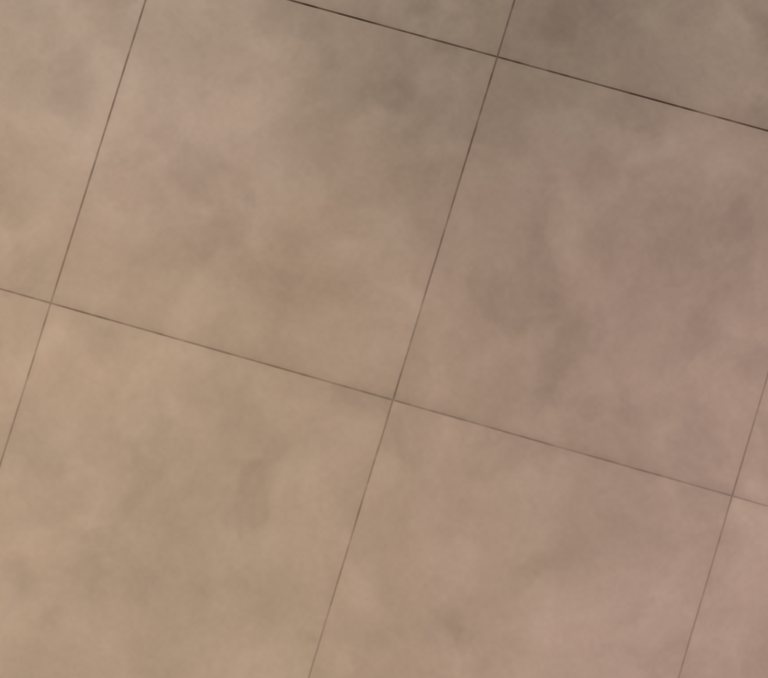
A Shadertoy shader for this texture:

```glsl
// Large matte stone floor tiles seen at a slant, split by thin brown joints.
// Canvas points are mapped to tile coordinates with a faint perspective;
// layered value noise stains each tile, and soft gradients light the floor.

#define CROSSING vec2(0.5796, 0.4100)  // joint crossing, in canvas heights
#define TILE_FREQ vec2(1.8325, 1.763)  // tiles per canvas height
#define SKEW vec2(-0.304, 0.283)       // slant of the two joint directions
#define JOINT_HALF 0.0010              // half width of a joint
#define JOINT_SOFT 0.0018              // blur of the joint edges
#define MOTTLE 0.125                   // strength of the cloudy stains
#define GRAIN 0.012                    // strength of the fine grain
#define TILE_VARIATION 0.012           // brightness change between tiles

const vec3 TAN_TINT  = vec3(1.0, 0.850, 0.715);
const vec3 PINK_TINT = vec3(1.0, 0.835, 0.748);
const vec3 GREY_TINT = vec3(1.0, 0.882, 0.775);

float hash(vec2 p) {
    vec3 q = fract(vec3(p.xyx) * 0.1031);
    q += dot(q, q.yzx + 33.33);
    return fract((q.x + q.y) * q.z);
}

float noise(vec2 p) {
    vec2 cell = floor(p), f = fract(p);
    f = f * f * (3.0 - 2.0 * f);
    return mix(mix(hash(cell), hash(cell + vec2(1, 0)), f.x),
               mix(hash(cell + vec2(0, 1)), hash(cell + vec2(1, 1)), f.x), f.y);
}

float fbm(vec2 p) {
    float sum = 0.0, amp = 0.5;
    for (int i = 0; i < 5; i++) {
        sum += amp * noise(p);
        p = mat2(1.6, 1.2, -1.2, 1.6) * p + 17.3;
        amp *= 0.5;
    }
    return sum;
}

// Soft round spot, 1 at its centre
float glow(vec2 p, vec2 centre, vec2 radius) {
    vec2 d = (p - centre) / radius;
    return exp(-dot(d, d));
}

// Canvas position to tile coordinates
vec2 toTile(vec2 p) {
    vec2 q = p - CROSSING;
    vec2 depth = vec2(1.0 - 0.0124 * q.x - 0.0126 * q.y, 1.0 - 0.061 * q.y);
    return TILE_FREQ * (q + SKEW * q.yx) / depth;
}

void mainImage(out vec4 fragColor, in vec2 fragCoord) {
    vec2 p = fragCoord / iResolution.y;
    float pixel = 1.0 / iResolution.y;
    vec2 uv = toTile(p);
    vec2 id = floor(uv);

    // Cloudy stains, shifted a little from tile to tile
    vec2 local = uv + 40.0 + 0.15 * vec2(hash(id + 11.0), hash(id + 37.0));
    vec2 warp = vec2(fbm(local * 3.0), fbm(local * 3.0 + 31.0)) - 0.5;
    float cloud = fbm(local * 3.2 + 1.1 * warp) - 0.48;
    float wisps = fbm(local * 9.0 + 2.5 * warp + 60.0) - 0.48;
    float patches = smoothstep(0.52, 0.75, fbm(local * 5.5 + warp + 90.0));

    // Room light: bright lower left, dim toward the upper right
    float top = smoothstep(0.5, 1.05, p.y);
    float light = 0.694 - 0.036 * p.x - 0.060 * top;
    light -= 0.070 * glow(p, vec2(0.78, 0.75), vec2(0.45, 0.40));
    light += 0.050 * glow(p, vec2(0.25, 0.80), vec2(0.20, 0.18));
    light += MOTTLE * (cloud + 0.55 * wisps) - 0.030 * patches;
    light += TILE_VARIATION * (hash(id + 23.0) - 0.5);
    light += GRAIN * (noise(p * 110.0) + noise(p * 190.0) - 1.0);

    // Tint drifts from tan to pink across, and to grey at the top
    float pinkness = smoothstep(0.35, 1.10, p.x + 0.5 * cloud);
    pinkness = max(pinkness, 0.7 * glow(p, vec2(0.27, 0.82), vec2(0.17, 0.15)));
    vec3 tint = mix(TAN_TINT, PINK_TINT, pinkness);
    tint = mix(tint, GREY_TINT, clamp(0.75 * top + 0.6 * wisps, 0.0, 0.85));
    vec3 color = light * tint;

    // Distance to the nearest joint of each direction, in canvas heights
    vec2 slope = TILE_FREQ * sqrt(1.0 + SKEW * SKEW);
    vec2 toJoint = abs(uv - round(uv)) / slope;

    // Joints are darker far away, faint and uneven nearby
    float edge = max(JOINT_SOFT, pixel);
    vec2 joint = 1.0 - smoothstep(vec2(0.0), vec2(JOINT_HALF + edge), toJoint);
    float wear = 0.5 + 0.6 * noise(uv * 16.0 + 70.0) + 0.4 * noise(uv * 50.0);
    float far = smoothstep(0.0, 1.0, p.y);
    vec2 strength = vec2(0.15, 0.11) + vec2(0.10, 0.29) * far * far;
    vec2 dark = joint * strength * wear;

    // Dirt gathered beside the joints, mostly on the upper side of the rows
    float upperSide = smoothstep(-0.004, 0.004, uv.y - round(uv.y));
    vec2 dirt = exp(-toJoint / vec2(0.005, 0.011));
    dirt *= vec2(0.02, mix(0.015, 0.060, upperSide)) * wear;
    color *= (1.0 - dirt.x) * (1.0 - dirt.y);
    color *= 1.0 - max(dark.x, dark.y) * vec3(0.92, 1.03, 1.08);

    fragColor = vec4(clamp(color, 0.0, 1.0), 1.0);
}
```
